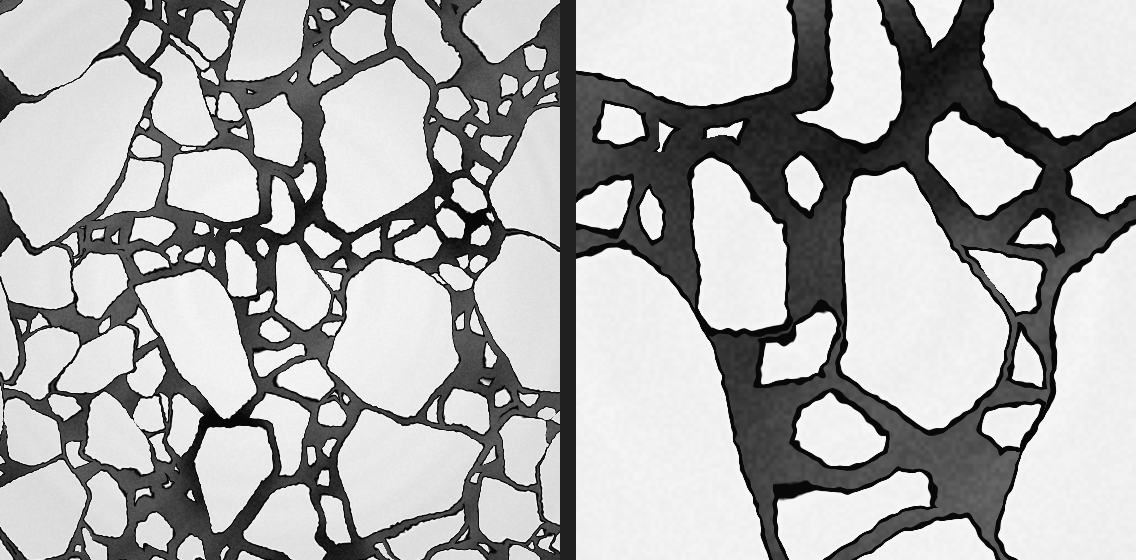
Left, the full canvas; right, a detail of the centre.
Give the GLSL for this texture, as a Shadertoy shader.

```glsl
// Pale, angular crushed grains of many sizes with black rims in a dark grey matrix.

const float RIM_WIDTH = 0.0026;
const float GRAIN_CENTRE_GREY = 0.945;
const float GRAIN_EDGE_GREY = 0.865;
const float MATRIX_GREY = 0.285;
const float RIM_GREY = 0.03;
const int SIDES = 6;

vec3 hash3(vec3 p) {
    p = fract(p * vec3(0.1031, 0.1030, 0.0973));
    p += dot(p, p.yxz + 33.33);
    return fract((p.xxy + p.yxx) * p.zyx);
}

float valueNoise(vec2 p, float seed) {
    vec2 cell = floor(p);
    vec2 f = fract(p);
    f = f * f * (3.0 - 2.0 * f);
    float a = hash3(vec3(cell, seed)).x;
    float b = hash3(vec3(cell + vec2(1, 0), seed)).x;
    float c = hash3(vec3(cell + vec2(0, 1), seed)).x;
    float d = hash3(vec3(cell + vec2(1, 1), seed)).x;
    return mix(mix(a, b, f.x), mix(c, d, f.x), f.y);
}

vec2 warpOffset(vec2 p, float frequency, float amount, float seed) {
    vec2 n = vec2(valueNoise(p * frequency, seed), valueNoise(p * frequency, seed + 1.0));
    return (n - 0.5) * amount;
}

float smoothMax(float a, float b, float k) {
    float h = max(k - abs(a - b), 0.0);
    return max(a, b) + h * h / (4.0 * k);
}

// Signed distance to an irregular, stretched polygon with blunt corners
float polygonGrain(vec2 p, float radius, vec3 key) {
    vec3 shape = hash3(key + vec3(0, 0, 31));
    float turn = shape.x * 6.2832;
    float stretch = mix(1.0, 1.32, shape.y);
    p = mat2(cos(turn), sin(turn), -sin(turn), cos(turn)) * p;
    p *= vec2(1.0 / stretch, stretch);
    float d = -radius;
    for (int i = 0; i < SIDES; i++) {
        vec3 h = hash3(key + vec3(0, 0, 41 + i));
        float angle = (float(i) + 0.7 * (h.x - 0.5)) * 6.2832 / float(SIDES);
        float side = dot(p, vec2(cos(angle), sin(angle))) - radius * mix(0.7, 1.2, h.y);
        d = smoothMax(d, side, 0.12 * radius);
    }
    return d;
}

// Nearest grain of a jittered grid: distance, runner-up distance, centre
vec4 nearestGrain(vec2 p, float cells, float presence, float seed) {
    vec2 q = p * cells;
    vec4 best = vec4(9.0, 9.0, q);
    for (int y = -1; y <= 1; y++) {
        for (int x = -1; x <= 1; x++) {
            vec2 cell = floor(q) + vec2(x, y);
            vec3 key = vec3(cell, seed);
            if (hash3(key + vec3(0, 0, 23)).z > presence) continue;
            vec3 h = hash3(key);
            vec2 centre = cell + 0.5 + 0.6 * (h.xy - 0.5);
            float d = polygonGrain(q - centre, mix(0.27, 0.5, h.z), key);
            if (d < best.x) best = vec4(d, best.x, centre);
            else best.y = min(best.y, d);
        }
    }
    return best / cells;
}

// Keeps touching grains of one size apart
float splitGrains(vec4 grain, float gap) {
    return max(grain.x, 0.5 * (max(gap, 0.003) - grain.y + grain.x));
}

// Adds smaller grains only where their centres lie clear of larger ones
float addGrains(float larger, float largerAtCentre, vec4 grain, float gap, float clearance) {
    float d = max(splitGrains(grain, gap), gap - larger);
    return largerAtCentre > clearance ? min(larger, d) : larger;
}

float boulders(vec2 p, float gap) {
    return splitGrains(nearestGrain(p, 3.5, 0.86, 103.0), gap);
}

float withStones(vec2 p, float gap) {
    vec4 grain = nearestGrain(p, 7.0, 0.95, 207.0);
    return addGrains(boulders(p, gap), boulders(grain.zw, gap), grain, gap, 0.016);
}

float withPebbles(vec2 p, float gap) {
    vec4 grain = nearestGrain(p, 13.0, 0.95, 311.0);
    return addGrains(withStones(p, gap), withStones(grain.zw, gap), grain, gap, 0.009);
}

float withGrit(vec2 p, float gap) {
    vec4 grain = nearestGrain(p, 25.0, 0.7, 419.0);
    return addGrains(withPebbles(p, gap), withPebbles(grain.zw, gap), grain, gap, 0.006);
}

void mainImage(out vec4 fragColor, in vec2 fragCoord) {
    vec2 uv = fragCoord / iResolution.y;
    float pixel = 1.0 / iResolution.y;
    vec2 fromCentre = uv - 0.5 * iResolution.xy / iResolution.y;
    float radius = length(fromCentre);

    // Grain outlines: broad bends, chips and a fine ragged edge
    vec2 p = uv + warpOffset(uv, 9.0, 0.030, 5.0) + warpOffset(uv, 28.0, 0.011, 8.0);
    p += warpOffset(uv, 210.0, 0.0026, 12.0);
    float gap = 0.011 + 0.024 * (valueNoise(uv * 8.0, 15.0) - 0.5);
    float d = withGrit(p, gap);

    // Faint concentric arcs and fine speckle
    float arcs = valueNoise(vec2(radius * 45.0, 2.0) + fromCentre * 5.0, 19.0) - 0.5;
    float speckle = valueNoise(uv * 380.0, 21.0) - 0.5;
    float grainGrey = mix(GRAIN_CENTRE_GREY, GRAIN_EDGE_GREY, smoothstep(0.15, 0.62, radius));
    grainGrey += 0.025 * arcs + 0.025 * speckle;
    grainGrey = mix(grainGrey, 0.97, 0.7 * smoothstep(-0.004, -0.001, d));

    // Matrix with soft clouds, slanting streaks and near-black hollows
    float clouds = valueNoise(uv * 7.0, 25.0) - 0.5;
    float streaks = valueNoise(vec2(uv.x + uv.y, 4.0 * (uv.x - uv.y)) * 6.0, 27.0) - 0.5;
    float hollows = smoothstep(0.6, 0.9, valueNoise(uv * 5.0, 29.0));
    float matrixGrey = MATRIX_GREY + 0.20 * clouds + 0.12 * streaks - 0.20 * hollows;
    matrixGrey = max(matrixGrey + 0.07 * speckle + 0.04 * arcs, 0.03);

    float rim = 1.0 - smoothstep(RIM_WIDTH - pixel * 0.5, RIM_WIDTH + pixel * 0.5, d);
    float grey = mix(matrixGrey, RIM_GREY, rim);
    grey = mix(grainGrey, grey, smoothstep(-0.5 * pixel, 0.5 * pixel, d));
    fragColor = vec4(vec3(grey), 1.0);
}
```
